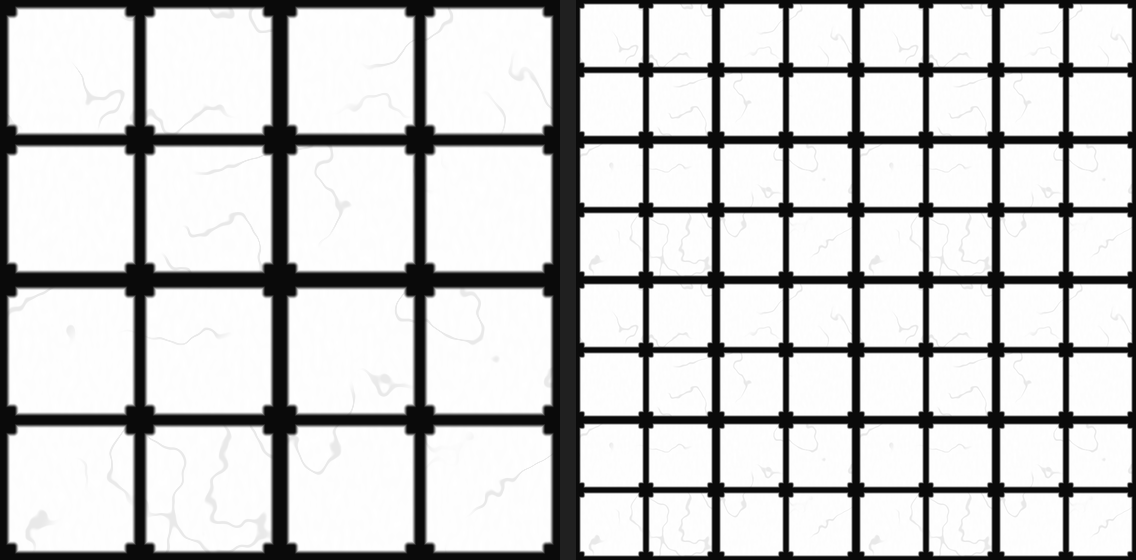
Left: one tile. Right: repeated 2 by 2.
Write a Shadertoy shader that draws this pattern.

```glsl
// White marble tiles, four by four, with faint veins and black grout that has square studs at the crossings.

// Unit gradient for a lattice point
vec2 latticeGradient(ivec2 cell, int seed) {
    uint h = uint(cell.x) * 1597334677u ^ uint(cell.y) * 3812015801u ^ uint(seed) * 2246822519u;
    h = (h ^ (h >> 15)) * 2654435769u;
    h = (h ^ (h >> 13)) * 3266489917u;
    h ^= h >> 16;
    float angle = float(h & 65535u) * 6.28318 / 65536.0;
    return vec2(cos(angle), sin(angle));
}

// Gradient noise that wraps after a whole number of cells
float wrapNoise(vec2 p, ivec2 period, int seed) {
    vec2 cell = floor(p), f = p - cell;
    vec2 u = f * f * f * (f * (f * 6.0 - 15.0) + 10.0);
    vec4 corner;
    for (int k = 0; k < 4; k++) {
        ivec2 offset = ivec2(k & 1, k >> 1);
        ivec2 wrapped = (ivec2(cell) + offset + period) % period;
        corner[k] = dot(latticeGradient(wrapped, seed), f - vec2(offset));
    }
    return mix(mix(corner.x, corner.y, u.x), mix(corner.z, corner.w, u.x), u.y);
}

// Veins follow the zero contour of layered noise and fade in and out
float veins(vec2 p) {
    float height = 0.0, amplitude = 1.0;
    int period = 5;
    for (int octave = 0; octave < 4; octave++) {
        height += amplitude * wrapNoise(p * float(period), ivec2(period), 11 + octave);
        amplitude *= 0.4;
        period *= 2;
    }
    float presence = smoothstep(-0.06, 0.08, wrapNoise(p * 4.0, ivec2(4), 37));
    return presence * smoothstep(0.026, 0.008, abs(height));
}

// Signed distance to the grout: alternating wide and narrow bars plus rounded studs
float groutDistance(vec2 p) {
    vec2 line = round(p * 4.0);
    vec2 halfWidth = mix(vec2(0.0146), vec2(0.0107), mod(line, 2.0));
    vec2 fromBar = abs(p - line / 4.0) - halfWidth;
    float cornerRadius = 0.006;
    vec2 q = fromBar - 0.0155 + cornerRadius;
    float stud = length(max(q, 0.0)) + min(max(q.x, q.y), 0.0) - cornerRadius;
    return min(min(fromBar.x, fromBar.y), stud);
}

void mainImage(out vec4 fragColor, in vec2 fragCoord) {
    vec2 p = fragCoord / iResolution.xy;

    // Marble with a barely visible upright grain
    float grain = wrapNoise(p * vec2(96.0, 40.0), ivec2(96, 40), 71);
    float shade = mix(0.995 + 0.008 * grain, 0.915, veins(p));

    // Soft-edged grout on top
    float softness = max(0.0045, 0.7 / iResolution.y);
    shade = mix(0.04, shade, smoothstep(-softness, softness, groutDistance(p)));

    fragColor = vec4(vec3(shade), 1.0);
}
```
